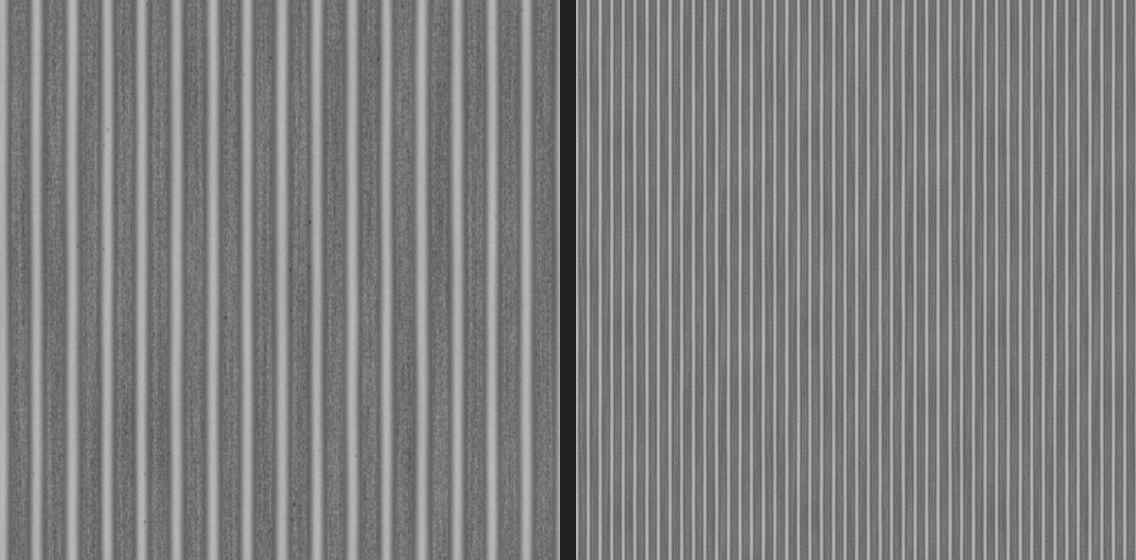
Left, the tile; right, the same tile 3 across and 3 down.
Write a WebGL 2 fragment shader that draws this texture.

```glsl
#version 300 es
precision highp float;
// Corrugated grey sheet: sixteen soft vertical ridges with grainy, streaked troughs.

uniform vec2 u_resolution;
out vec4 fragColor;

// Integer hash of a lattice point, giving two values in 0..1
vec2 hash2(ivec2 cell, uint seed) {
    uint h = uint(cell.x) * 1597u + uint(cell.y) * 51749u + seed * 7919u;
    h = (h ^ (h >> 15)) * 2246822519u;
    h = (h ^ (h >> 13)) * 3266489917u;
    h ^= h >> 16;
    return vec2(h & 65535u, h >> 16) / 65535.0;
}

// Dot product of a random unit gradient with the offset from its lattice point
float gradientDot(ivec2 cell, ivec2 period, vec2 offset, uint seed) {
    float angle = 6.28319 * hash2(cell % period, seed).x;
    return dot(vec2(cos(angle), sin(angle)), offset);
}

// Gradient noise, about -1..1, that wraps over a whole number of cells
float tileNoise(vec2 uv, ivec2 period, uint seed) {
    vec2 p = fract(uv) * vec2(period);
    ivec2 i = ivec2(floor(p));
    vec2 f = fract(p);
    vec2 w = f * f * f * (f * (f * 6.0 - 15.0) + 10.0);
    float low = mix(gradientDot(i, period, f, seed),
                    gradientDot(i + ivec2(1, 0), period, f - vec2(1, 0), seed), w.x);
    float high = mix(gradientDot(i + ivec2(0, 1), period, f - vec2(0, 1), seed),
                     gradientDot(i + ivec2(1, 1), period, f - vec2(1, 1), seed), w.x);
    return 1.5 * mix(low, high, w.y);
}

// Sparse small dark pits, one candidate per cell
float pits(vec2 uv) {
    vec2 p = fract(uv) * 24.0;
    ivec2 cell = ivec2(floor(p));
    vec2 centre = 0.2 + 0.6 * hash2(cell, 31u);
    vec2 chance = hash2(cell, 32u);
    float r = length((fract(p) - centre) * vec2(1.0, 0.7));
    return step(0.9, chance.x) * chance.y * (1.0 - smoothstep(0.02, 0.09, r));
}

void main() {
    vec2 uv = gl_FragCoord.xy / u_resolution;

    // Distance from the nearest crest in ridge widths, with slightly uneven spacing
    float drift = 0.05 * tileNoise(uv, ivec2(9, 1), 1u)
                + 0.015 * tileNoise(uv, ivec2(16, 5), 2u);
    float d = abs(fract(uv.x * 16.0 - 0.06 + drift + 0.5) - 0.5);

    // Smooth bright crest, dark flanks and a slightly raised trough floor
    float crest = 1.0 - smoothstep(0.02, 0.25, d);
    float trough = smoothstep(0.22, 0.34, d);
    float tone = 0.395 + 0.305 * crest + 0.055 * trough;

    // Long vertical streaks and a slow change of tone between repeats
    float streaks = 0.6 * tileNoise(uv, ivec2(128, 2), 3u)
                  + 0.4 * tileNoise(uv, ivec2(208, 14), 4u);
    tone += streaks * mix(0.018, 0.085, trough);
    tone += 0.02 * tileNoise(uv, ivec2(20, 3), 5u);

    // Fine grain, rough in the troughs and faint on the crests
    float grain = 0.65 * tileNoise(uv, ivec2(250, 170), 6u)
                + 0.35 * tileNoise(uv, ivec2(130, 76), 7u);
    tone += grain * mix(0.028, 0.1, trough);

    tone -= 0.13 * pits(uv);
    fragColor = vec4(vec3(clamp(tone, 0.0, 1.0)), 1.0);
}
```
